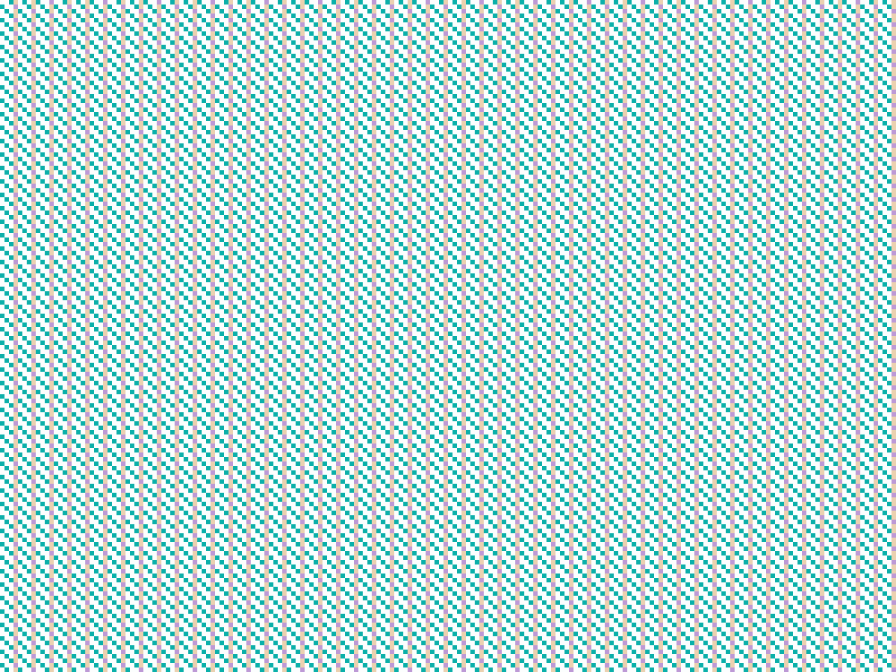
Reproduce this pattern procedurally as a Shadertoy shader.

```glsl
// Colour of one woven cell: a three-step twill crossed by a stripe on every fourth thread
vec3 threadColor(vec2 cell) {
    const vec3 ground = vec3(0.99, 0.995, 0.995);
    const vec3 teal = vec3(0.04, 0.69, 0.665);
    const vec3 beige = vec3(0.92, 0.82, 0.69);
    const vec3 lilac = vec3(0.74, 0.60, 0.84);

    bool onDiagonal = abs(mod(cell.x + cell.y, 3.0) - 1.0) < 0.5;
    bool onStripe = mod(cell.x, 4.0) > 2.5;
    return onStripe ? (onDiagonal ? lilac : beige)
                    : (onDiagonal ? teal : ground);
}

void mainImage(out vec4 fragColor, in vec2 fragCoord) {
    const int samples = 6;
    vec3 color = vec3(0.0);

    // Average the cells over the pixel area for smooth edges
    for (int j = 0; j < samples; j++) {
        for (int i = 0; i < samples; i++) {
            vec2 offset = (vec2(i, j) + 0.5) / float(samples) - 0.5;
            // 150 square cells down, 200 across at 4:3
            vec2 cell = floor((fragCoord + offset) / iResolution.y * 150.0);
            color += threadColor(cell);
        }
    }
    fragColor = vec4(color / float(samples * samples), 1.0);
}
```
